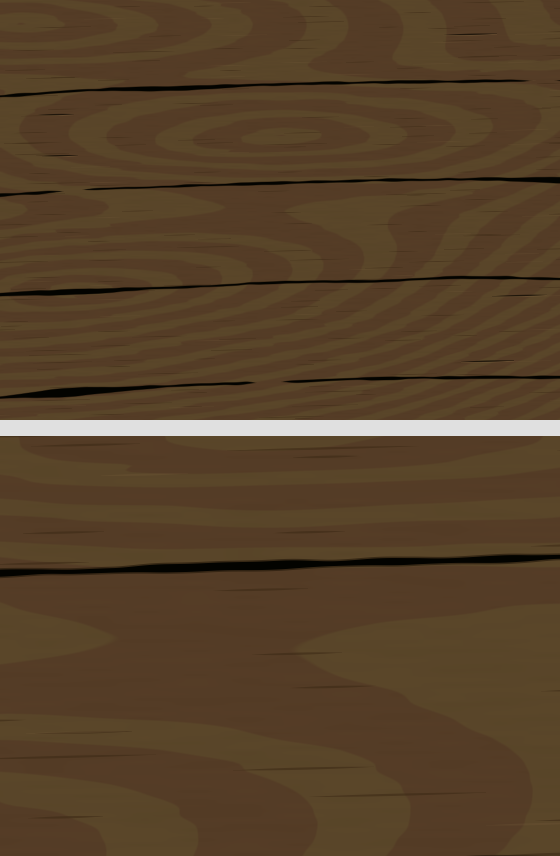
Top, the full canvas; bottom, a detail of the centre.
A Shadertoy shader for this texture:

```glsl
// Dark wooden planks: four wavy black seams cross banded two-tone grain.
// The grain is the contour bands of smoothly merged, noise-warped knots;
// fine fibres and a few scratches are scattered over hashed grid cells.

#define SEAM_COUNT 4
#define SEAM_FIRST 0.057
#define SEAM_STEP 0.239
#define SEAM_HALF 0.0026
#define RING_COUNT 27.0
#define BAND_LEVEL 0.2
#define WARP 0.035
#define KNOT_BLEND 0.04
#define FIBRE_STRENGTH 0.6

const vec3 BROWN   = vec3(0.33, 0.235, 0.148);
const vec3 OLIVE   = vec3(0.35, 0.272, 0.160);
const vec3 FIBRE   = vec3(0.24, 0.165, 0.085);
const vec3 SCRATCH = vec3(0.10, 0.07, 0.03);
const vec3 GLINT   = vec3(0.46, 0.36, 0.23);
const vec3 EDGE    = vec3(0.16, 0.11, 0.05);
const vec3 GAP     = vec3(0.01, 0.01, 0.0);

// Per seam, bottom to top: widest spot, its extra width, and closed spot
const vec4 BULGE_AT   = vec4(0.13, 0.13, 0.99, 0.30);
const vec4 BULGE_SIZE = vec4(0.008, 0.0045, 0.0045, 0.0025);
const vec4 CLOSED_AT  = vec4(0.48, -1.0, 0.13, 0.97);

float hash(vec2 p) {
    return fract(sin(dot(p, vec2(127.1, 311.7))) * 43758.5453);
}

float noise(vec2 p) {
    vec2 i = floor(p), f = fract(p);
    f = f * f * (3.0 - 2.0 * f);
    return mix(mix(hash(i), hash(i + vec2(1, 0)), f.x),
               mix(hash(i + vec2(0, 1)), hash(i + vec2(1, 1)), f.x), f.y);
}

// Distance to a flattened knot whose long axis has the given slope
float knot(vec2 p, vec2 centre, float slope, float aspect) {
    vec2 q = p - centre;
    return length(vec2(q.x / aspect, q.y - slope * q.x));
}

// Smooth minimum of the knots, bent upwards at the right
float grainHeight(vec2 p) {
    float bend = max(p.x - 0.85, 0.0);
    p.y -= 0.25 * bend * bend;
    p.y += WARP * (noise(p * vec2(2.5, 9.0)) - 0.5);
    p.y += 0.008 * (noise(p * vec2(9.0, 110.0)) - 0.5);
    float sum = exp(-knot(p, vec2(0.05, 0.94), 0.0, 6.0) / KNOT_BLEND)
              + exp(-knot(p, vec2(0.67, 0.68), -0.01, 5.5) / KNOT_BLEND)
              + exp(-knot(p, vec2(0.19, 0.305), 0.12, 4.5) / KNOT_BLEND);
    return -KNOT_BLEND * log(sum);
}

// Coverage of a tapered stroke, at most one per grid cell
float stroke(vec2 p, vec2 cell, float halfWidth, float keep, float seed, float px) {
    vec2 id = floor(p / cell);
    float rnd = hash(id + seed);
    vec2 q = (fract(p / cell) - 0.5) * cell;
    float halfLength = cell.x * mix(0.1, 0.24, hash(id + seed + 3.7));
    q.x -= (hash(id + seed + 7.3) - 0.5) * (cell.x - 2.0 * halfLength);
    q.y -= (hash(id + seed + 9.1) - 0.5) * cell.y * 0.7 + 0.025 * q.x;
    float taper = 1.0 - pow(abs(q.x) / halfLength, 2.0);
    float cover = clamp((halfWidth * taper - abs(q.y)) / px + 0.5, 0.0, 1.0);
    return cover * step(0.0, taper) * step(rnd, keep);
}

// Signed distance to the slit of seam k, negative inside
float seam(vec2 p, float t, int k) {
    float row = float(k);
    float rise = (0.047 - 0.005 * row) * t * (2.0 - t);
    float wobble = 0.006 * (noise(vec2(t * 6.0, row * 5.0)) - 0.5)
                 + 0.0015 * (noise(vec2(t * 45.0, row * 8.0)) - 0.5);
    float y = SEAM_FIRST + SEAM_STEP * row + rise + wobble;
    float bulge = (t - BULGE_AT[k]) / 0.08;
    float closed = (t - CLOSED_AT[k]) / 0.025;
    float halfWidth = SEAM_HALF + BULGE_SIZE[k] * exp(-bulge * bulge)
                    - 0.006 * exp(-closed * closed)
                    + 0.0022 * (noise(vec2(t * 30.0, row * 3.0 + 40.0)) - 0.5);
    return abs(p.y - y) - halfWidth;
}

void mainImage(out vec4 fragColor, in vec2 fragCoord) {
    float px = 1.0 / iResolution.y;
    vec2 p = fragCoord * px;
    float t = fragCoord.x / iResolution.x;

    // Grain bands
    float phase = 6.2832 * RING_COUNT * grainHeight(p);
    float soft = clamp(fwidth(phase), 0.02, 0.6);
    vec3 color = mix(BROWN, OLIVE, smoothstep(-soft, soft, sin(phase) - BAND_LEVEL));
    color *= 0.985 + 0.03 * noise(p * vec2(25.0, 260.0));

    // Fine fibres, dark and light
    float dark = stroke(p, vec2(0.21, 0.023), 0.0009, 0.45, 11.0, px)
               + stroke(p + 0.07, vec2(0.33, 0.031), 0.0009, 0.4, 23.0, px);
    float light = stroke(p + 0.13, vec2(0.26, 0.037), 0.0008, 0.3, 37.0, px);
    color = mix(color, FIBRE, FIBRE_STRENGTH * min(dark, 1.0));
    color = mix(color, GLINT, 0.25 * light);

    // Scratches with a bright lower rim
    vec2 cell = vec2(0.34, 0.118);
    color = mix(color, GLINT, 0.6 * stroke(p + vec2(0.0, 0.002), cell, 0.0012, 0.3, 51.0, px));
    color = mix(color, SCRATCH, 0.9 * stroke(p, cell, 0.0016, 0.3, 51.0, px));

    // Seams between planks
    float slit = 1.0;
    for (int k = 0; k < SEAM_COUNT; k++) slit = min(slit, seam(p, t, k));
    color = mix(color, EDGE, 0.7 * clamp((0.0012 - slit) / px + 0.5, 0.0, 1.0));
    color = mix(color, GAP, clamp(-slit / px + 0.5, 0.0, 1.0));
    fragColor = vec4(color, 1.0);
}
```
